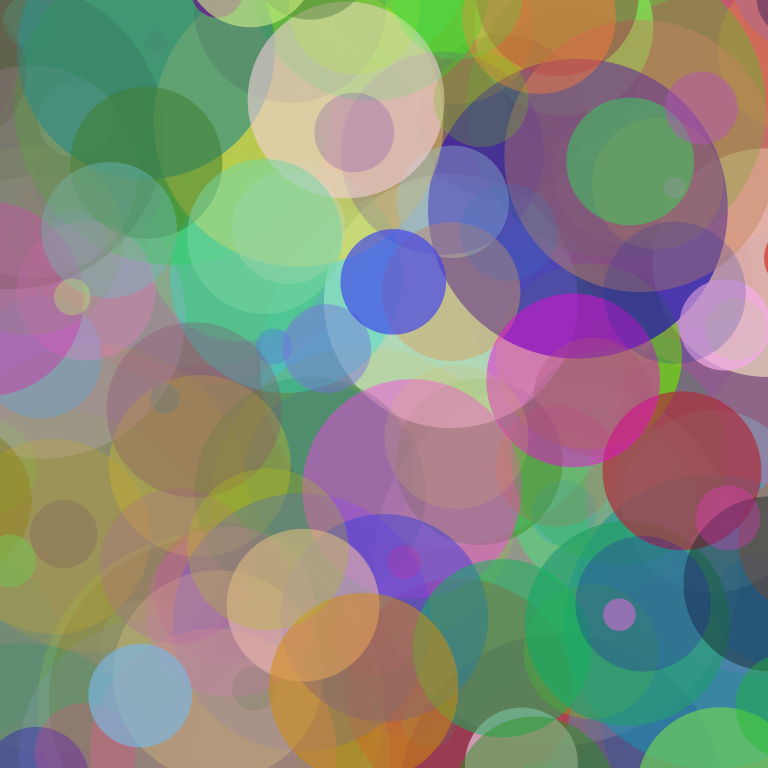
This background is drawn by a Shadertoy shader. Its source:

```glsl
// Overlapping translucent discs of random colour scattered over the canvas.
// Discs are blended back to front: wide faint ones first, smaller ones on top,
// so the lower layers merge into muted tones and a few upper ones stay vivid.

#define DISC_COUNT 150
#define RADIUS_BACK 0.36
#define RADIUS_FRONT 0.115
#define RADIUS_MIN 0.012
#define ALPHA_MIN 0.20
#define ALPHA_MAX 0.74
#define MARGIN 0.06
#define SEED 3.7
#define TINT vec3(1.06, 0.99, 0.93)
#define BASE_COLOUR vec3(0.48, 0.49, 0.46)

// Sine hash: one random value in 0..1 per disc and channel
float hash(float disc, float channel) {
    return fract(sin(dot(vec2(disc + SEED, channel), vec2(12.9898, 78.233))) * 43758.5453);
}

// Evenly spread sequence with random jitter, in 0..1
vec2 scatter(float disc) {
    vec2 jitter = vec2(hash(disc, 1.0), hash(disc, 2.0)) * 0.2;
    return fract(disc * vec2(0.75488, 0.56984) + jitter);
}

// Antialiased coverage of a disc
float discMask(vec2 p, vec2 centre, float radius, float pixel) {
    return clamp(0.5 + (radius - length(p - centre)) / pixel, 0.0, 1.0);
}

void mainImage(out vec4 fragColor, in vec2 fragCoord) {
    float pixel = 1.0 / iResolution.y;
    vec2 p = fragCoord * pixel;
    vec2 extent = vec2(iResolution.x * pixel, 1.0);
    vec3 colour = BASE_COLOUR;

    for (int i = 0; i < DISC_COUNT; i++) {
        float id = float(i);
        float depth = id / float(DISC_COUNT - 1);

        // Placement, reaching slightly past the borders
        vec2 centre = mix(vec2(-MARGIN), extent + MARGIN, scatter(id));

        // Size limit shrinks towards the front
        float largest = mix(RADIUS_BACK, RADIUS_FRONT, sqrt(depth));
        float radius = mix(RADIUS_MIN, largest, hash(id, 3.0));

        // Flat random colour; most discs are faint, a few nearly solid
        vec3 paint = vec3(hash(id, 4.0), hash(id, 5.0), hash(id, 6.0)) * TINT;
        float opacity = hash(id, 7.0);
        float alpha = mix(ALPHA_MIN, ALPHA_MAX, opacity * opacity);

        colour = mix(colour, paint, alpha * discMask(p, centre, radius, pixel));
    }

    fragColor = vec4(clamp(colour, 0.0, 1.0), 1.0);
}
```
